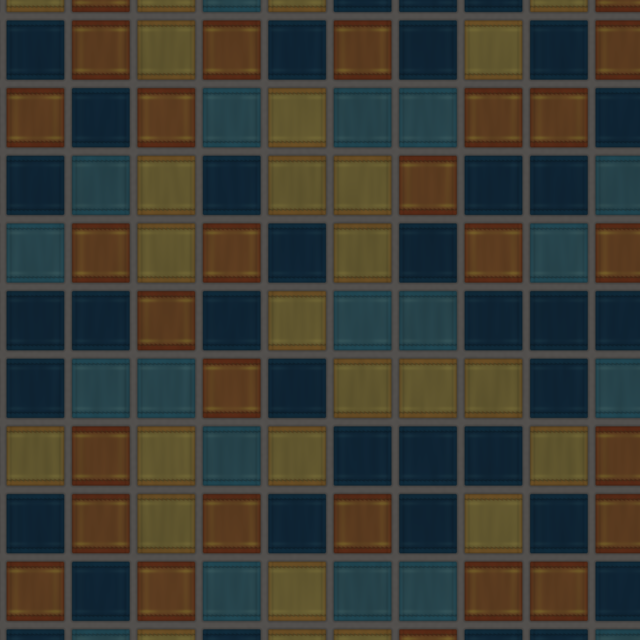
This texture is drawn by a WebGL 2 fragment shader. Its source:

```glsl
#version 300 es
precision highp float;

#define REPEATS vec2(9.78, 9.46)
#define OFFSET vec2(0.041, 0.220)
#define PERIOD vec2(8.0, 7.0)
#define TILE_HALF vec2(0.441, 0.438)
#define CORNER 0.025
#define SOFTNESS 0.014
#define FLIP_CHANCE 0.28
#define TILE_VARIATION 0.05
#define STREAKS 0.07
#define GROUT vec3(0.312, 0.302, 0.292)

uniform vec2 u_resolution;
out vec4 fragColor;

// Glass colours: orange, yellow, navy, teal
const vec3 BODY[4] = vec3[4](vec3(0.355, 0.230, 0.122), vec3(0.372, 0.333, 0.180),
                             vec3(0.056, 0.138, 0.200), vec3(0.150, 0.262, 0.292));
const vec3 RIM[4] = vec3[4](vec3(0.335, 0.160, 0.085), vec3(0.400, 0.295, 0.140),
                            vec3(0.060, 0.160, 0.220), vec3(0.125, 0.270, 0.315));
const vec3 GLINT[4] = vec3[4](vec3(0.430, 0.340, 0.150), vec3(0.420, 0.380, 0.200),
                              vec3(0.080, 0.175, 0.230), vec3(0.190, 0.305, 0.325));

float hash(vec2 p) {
    return fract(sin(dot(p, vec2(127.1, 311.7))) * 43758.5);
}

vec2 gradient(vec2 corner) {
    float angle = 6.28318 * hash(corner);
    return vec2(cos(angle), sin(angle));
}

float gradientNoise(vec2 p) {
    vec2 i = floor(p), f = fract(p);
    vec2 w = f * f * f * (f * (f * 6.0 - 15.0) + 10.0);
    vec2 e = vec2(1.0, 0.0);
    float low = mix(dot(gradient(i), f), dot(gradient(i + e), f - e), w.x);
    float high = mix(dot(gradient(i + e.yx), f - e.yx), dot(gradient(i + 1.0), f - 1.0), w.x);
    return mix(low, high, w.y);
}

float roundedBox(vec2 p, vec2 halfSize, float radius) {
    vec2 q = abs(p) - halfSize + radius;
    return length(max(q, 0.0)) + min(max(q.x, q.y), 0.0) - radius;
}

float line(float x, float center, float width) {
    float t = (x - center) / width;
    return exp(-t * t);
}

// Mostly alternating warm and cool tiles, two shades of each
int tileKind(vec2 id) {
    bool warm = mod(id.x + id.y, 2.0) < 0.5;
    if (hash(id + 3.7) < FLIP_CHANCE) warm = !warm;
    int shade = hash(id + 19.3) < 0.5 ? 0 : 1;
    return (warm ? 0 : 2) + shade;
}

vec3 glassTile(vec2 p, vec2 id) {
    int kind = tileKind(id);
    vec2 t = p / TILE_HALF;
    vec2 a = abs(t);

    // Tinted rim with a slanted ripple along the top and bottom
    float ripple = 0.025 * sin(42.0 * t.x + 26.0 * t.y);
    float rim = max(smoothstep(0.74, 0.90, a.y + ripple), 0.65 * smoothstep(0.84, 1.0, a.x));
    vec3 color = mix(BODY[kind], RIM[kind], rim);

    // Inner reflections, strongest toward the sides
    float sides = smoothstep(0.15, 0.65, a.x) * (1.0 - smoothstep(0.82, 0.95, a.x));
    float glint = line(a.y, 0.68, 0.06) * (0.25 + 0.6 * sides);
    glint += 0.25 * line(a.x, 0.68, 0.10) * (1.0 - rim);
    color = mix(color, GLINT[kind], min(glint, 1.0));

    // Bevel lines and dark outer edge
    color *= 1.0 - 0.20 * line(a.y + 0.4 * ripple, 0.82, 0.035);
    color *= 1.0 - 0.08 * line(a.x, 0.85, 0.04);
    color *= 1.0 - 0.16 * smoothstep(0.93, 1.0, max(a.x, a.y));

    // Vertical streaks and brightness per tile
    float streak = gradientNoise(vec2(9.0 * p.x, 1.6 * p.y) + 11.0 * id);
    float level = TILE_VARIATION * (hash(id + 41.1) - 0.5);
    return color * (1.0 + level + STREAKS * streak);
}

vec3 groutColor(float distanceToTile, vec2 p) {
    float ridge = smoothstep(0.0, 0.045, distanceToTile);
    float grain = gradientNoise(p * 14.0);
    return GROUT * (mix(0.86, 1.03, ridge) + 0.035 * grain);
}

void main() {
    vec2 grid = gl_FragCoord.xy / u_resolution * REPEATS - OFFSET;
    vec2 id = mod(floor(grid), PERIOD);
    vec2 p = fract(grid) - 0.5;

    float d = roundedBox(p, TILE_HALF, CORNER);
    vec2 pixel = REPEATS / u_resolution;
    float blur = max(SOFTNESS, 0.7 * max(pixel.x, pixel.y));
    float grout = smoothstep(-blur, blur, d);

    fragColor = vec4(mix(glassTile(p, id), groutColor(d, grid), grout), 1.0);
}
```
